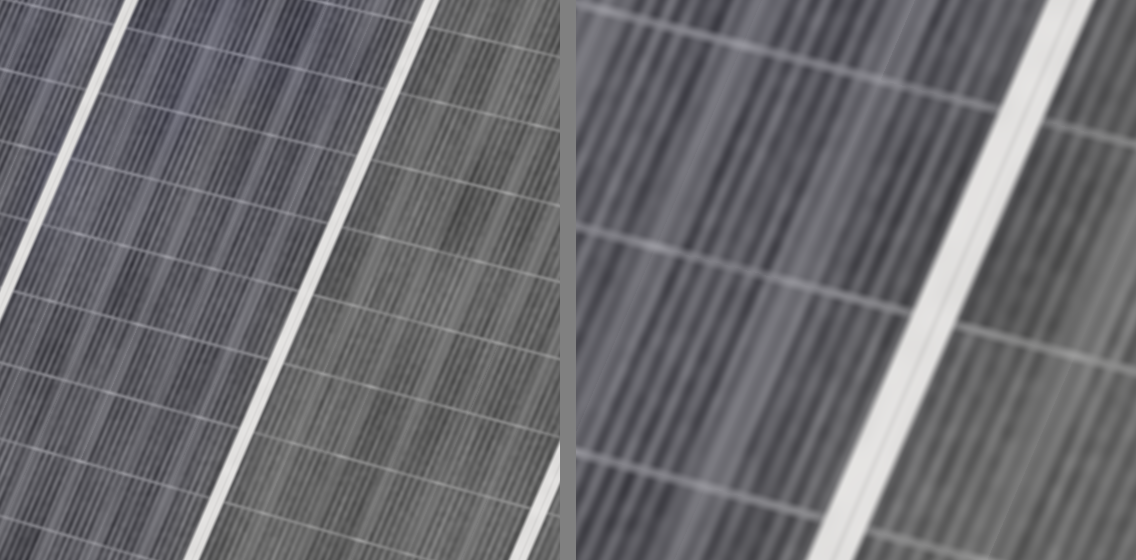
Left: the whole. Right: its middle third, enlarged.
Give the GLSL for this texture, as a Shadertoy shader.

```glsl
// Slanted solar panels: pale frame bars, six cell columns per panel, thin row seams
// and fine collector stripes. Two skewed, slightly perspective coordinates (panel, row)
// place every part; hashes and value noise vary the cells and stripes.

float hash(vec2 p) {
    p = fract(p * vec2(0.1031, 0.1137));
    p += dot(p, p.yx + 33.33);
    return fract((p.x + p.y) * p.x * 17.3);
}

float noise(vec2 p) {
    vec2 i = floor(p), f = fract(p);
    f = f * f * (3.0 - 2.0 * f);
    return mix(mix(hash(i), hash(i + vec2(1, 0)), f.x),
               mix(hash(i + vec2(0, 1)), hash(i + vec2(1, 1)), f.x), f.y);
}

// Soft line: 1 inside the half width, fading over the given softness
float line(float dist, float halfWidth, float softness) {
    return 1.0 - smoothstep(halfWidth - softness, halfWidth + softness, abs(dist));
}

// Signed distance to the nearest whole number
float toNearest(float x) {
    return x - round(x);
}

void mainImage(out vec4 fragColor, in vec2 fragCoord) {
    vec2 uv = fragCoord / iResolution.xy;
    float pixel = 1.0 / iResolution.y;
    float down = 1.0 - uv.y;

    // Panel coordinate is whole on the bars, row coordinate whole on the seams
    float across = uv.x + 0.43 * down - 0.771;
    float panelPitch = 0.559 + 0.0425 * across;
    float panel = across / panelPitch;
    float along = down + 0.004 - 0.238 * uv.x;
    float rowPitch = 0.1257 + 0.0072 * uv.x + 0.007 * along;
    float row = along / rowPitch;
    float column = panel * 6.0;
    vec2 cell = floor(vec2(column, row));

    // Cell tone: darker at the left, with uneven cells and broad stains
    float rightPanel = smoothstep(-0.2, 0.15, panel);
    float tone = 0.357 + 0.033 * rightPanel;
    tone += 0.035 * (hash(cell + 40.0) - 0.5);
    tone += 0.07 * (noise(vec2(column * 0.9, row * 0.8) + 20.0) - 0.5);

    // Fine stripes, each with its own strength, slightly shifted from cell to cell
    float stripe = column * 7.0 + 0.25 * hash(cell + 71.0);
    float strength = 0.035 + 0.055 * noise(vec2(stripe, row * 2.5) + 90.0);
    tone += strength * cos(6.2832 * stripe) * (1.0 - 0.25 * rightPanel);
    tone += 0.08 * (noise(vec2(column * 5.0, row * 0.7) + 130.0) - 0.5);
    tone += 0.045 * (noise(uv * 110.0) - 0.5);

    // Pale bands between cell columns
    float columnDist = toNearest(column);
    float band = line(columnDist, 0.12, 0.09);
    float bandWear = 0.55 + 0.7 * noise(vec2(round(column) * 3.7, row * 1.3) + 55.0);
    tone = mix(tone, 0.475 + 0.02 * cos(6.2832 * stripe), 0.75 * band * bandWear);

    // Row seams, brightest where they meet the bands
    float seamDist = toNearest(row) * rowPitch;
    float seam = line(seamDist, 0.0028, 0.0026 + 0.5 * pixel);
    float seamWear = 0.55 + 0.35 * noise(vec2(column * 3.0, round(row) * 5.0) + 12.0);
    float node = line(columnDist, 0.10, 0.10);
    tone = mix(tone, 0.56 + 0.09 * node, seam * seamWear);

    // Cool tint, bluest at the upper left and neutral at the right
    float blue = smoothstep(0.75, 0.1, length(vec2(uv.x - 0.2, down)));
    vec3 coolTint = mix(vec3(-0.006, -0.008, 0.016), vec3(0.001, 0.001, 0.0), rightPanel);
    vec3 color = vec3(tone) + coolTint;
    color += vec3(-0.012, -0.010, 0.022) * blue * noise(vec2(column, row) + 7.0);

    // Frame bars with a faint groove and soft shaded edges
    float barDist = toNearest(panel) * panelPitch;
    float barHalf = 0.0138 + 0.0014 * round(panel);
    float bar = line(barDist, barHalf, 0.003 + 0.5 * pixel);
    float groove = line(barDist - 0.002, 0.0018, 0.0018 + 0.5 * pixel);
    vec3 barColor = vec3(0.885, 0.88, 0.875) - 0.045 * groove;
    barColor += 0.03 * (noise(vec2(panel * 40.0, row * 7.0) + 30.0) - 0.5);
    color *= 1.0 - 0.08 * line(barDist, barHalf + 0.005, 0.004);
    color = mix(color, barColor, bar);

    fragColor = vec4(clamp(color, 0.0, 1.0), 1.0);
}
```
